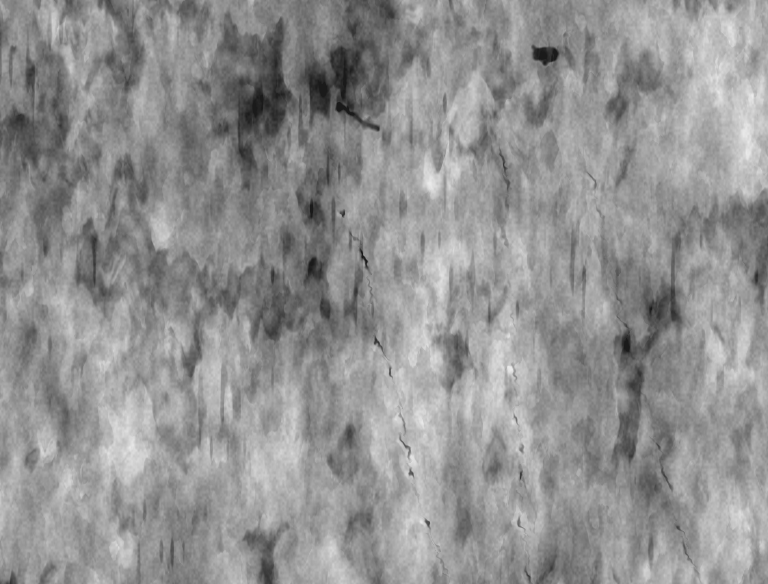
Write a Shadertoy shader that draws this texture.

```glsl
#define BASE_GREY 0.612
#define FLAKE_LAYERS 6
#define FLAKE_CONTRAST 0.21
#define STREAK_CONTRAST 0.10
#define STAIN_DEPTH 0.17
#define HAIR_DEPTH 0.16
#define MOTTLE 0.15
#define GRAIN 0.07
#define CRACK_ROWS 22.0
#define CRACK_DEPTH 0.36

float hash(vec2 p) {
    vec3 q = fract(vec3(p.xyx) * 0.1031);
    q += dot(q, q.yzx + 33.33);
    return fract((q.x + q.y) * q.z);
}

float noise(vec2 p) {
    vec2 i = floor(p), f = fract(p);
    f = f * f * (3.0 - 2.0 * f);
    return mix(mix(hash(i), hash(i + vec2(1, 0)), f.x),
               mix(hash(i + vec2(0, 1)), hash(i + vec2(1, 1)), f.x), f.y);
}

float fbm(vec2 p) {
    float sum = 0.0, amp = 0.53;
    for (int i = 0; i < 4; i++) {
        sum += amp * noise(p);
        p = p * 2.03 + 17.3;
        amp *= 0.5;
    }
    return sum;
}

// Soft elliptical tone, taller than wide
float blob(vec2 p, vec2 centre, float radius) {
    vec2 d = (p - centre) / (radius * vec2(1.0, 1.35));
    return exp(-dot(d, d));
}

float segment(vec2 p, vec2 a, vec2 b) {
    vec2 pa = p - a, ba = b - a;
    return length(pa - ba * clamp(dot(pa, ba) / dot(ba, ba), 0.0, 1.0));
}

// Broad light and dark zones of the wall
float zones(vec2 p) {
    float light = 0.11 * blob(p, vec2(1.20, 0.86), 0.14)
                + 0.16 * blob(p, vec2(0.87, 0.85), 0.06)
                + 0.15 * blob(p, vec2(0.30, 0.30), 0.11);
    float dark = 0.12 * blob(p, vec2(0.50, 0.92), 0.14)
               + 0.13 * blob(p, vec2(0.07, 0.70), 0.10)
               + 0.09 * blob(p, vec2(0.08, 0.32), 0.08)
               + 0.07 * blob(p, vec2(0.44, 0.58), 0.10);
    return light - dark;
}

// Small smudges scattered over the lower half
float smudges(vec2 p) {
    float sum = 0.0;
    for (float i = 0.0; i < 7.0; i++) {
        vec2 centre = vec2(0.10 + 0.17 * i, 0.12 + 0.38 * hash(vec2(i, 4.0)));
        sum += blob(p, centre, 0.022 + 0.015 * hash(vec2(i, 9.0)));
    }
    return sum;
}

// Paint flakes with crisp ragged borders, each layer finer
float flakes(vec2 p) {
    float sum = 0.0, freq = 7.0;
    for (int i = 0; i < FLAKE_LAYERS; i++) {
        vec2 q = p * vec2(freq, freq * 0.45) + float(i) * 23.7;
        float mask = smoothstep(0.47, 0.56, fbm(q));
        sum += (noise(q * 0.8 + 71.0) - 0.5) * mask;
        freq *= 1.5;
    }
    return sum;
}

// Faint wandering line carrying ragged nicks with pale left lips
float crack(vec2 p, float id) {
    float slope = mix(0.06, 0.27, abs(id - 1.0));
    float x = p.x - 0.67 - 0.215 * id + slope * (p.y - 0.35);
    x += 0.02 * (noise(vec2(p.y * 9.0, id * 7.0)) - 0.5);
    x += 0.011 * (noise(vec2(p.y * 48.0, id * 5.0)) - 0.5);
    x += 0.006 * (noise(p * 170.0) - 0.5);
    float y = p.y * CRACK_ROWS + 0.9 * noise(p * vec2(60.0, 14.0));
    float row = floor(y), f = fract(y) - 0.5;
    float size = hash(vec2(row, id + 31.0));
    float tall = f / (0.2 + 0.3 * size);
    x += 0.006 * f;
    float nick = 1.0 - smoothstep(0.2, 1.0, length(vec2(x / 0.0048, tall)));
    float lip = 1.0 - smoothstep(0.2, 1.0, length(vec2((x + 0.008) / 0.006, tall)));
    float present = smoothstep(0.15, 0.8, hash(vec2(row, id + 57.0)));
    float line = (1.0 - smoothstep(0.0, 0.0035, abs(x))) * noise(vec2(p.y * 40.0, id));
    float ends = smoothstep(-0.02, 0.03, p.y) * (1.0 - smoothstep(0.68, 0.8, p.y));
    return ((0.3 * lip - nick) * present - 0.3 * line) * ends * (1.0 - 0.25 * id);
}

void mainImage(out vec4 fragColor, in vec2 fragCoord) {
    vec2 p = fragCoord / iResolution.y;

    // Ragged coordinates, pulled mostly downwards
    vec2 warp = vec2(fbm(p * vec2(18.0, 11.0)), fbm(p * vec2(28.0, 8.0) + 40.0)) - 0.5;
    vec2 w = p + warp * vec2(0.06, 0.13);

    float grey = BASE_GREY + zones(w) - 0.12 * smudges(w);
    grey += FLAKE_CONTRAST * flakes(p + warp * vec2(0.02, 0.05));

    // Dark mottled stains, denser to the upper left
    float damp = (1.0 - smoothstep(0.35, 0.95, p.x)) * smoothstep(0.2, 0.75, p.y);
    float stain = fbm(w * vec2(13.0, 8.0) + 8.0) + 0.10 * damp;
    float speckle = noise(p * vec2(85.0, 50.0));
    grey -= STAIN_DEPTH * smoothstep(0.59, 0.70, stain) * (0.5 + speckle);

    // Vertical brush streaks and thin dark hairs
    float streak = 0.5 * noise(w * vec2(55.0, 6.0)) + 0.5 * noise(p * vec2(125.0, 14.0)) - 0.5;
    grey += STREAK_CONTRAST * streak;
    float hair = smoothstep(0.72, 0.92, noise(p * vec2(105.0, 17.0) + 5.0));
    grey -= HAIR_DEPTH * hair * smoothstep(0.45, 0.65, fbm(p * vec2(8.0, 4.0) + 60.0) + 0.08 * damp);

    // Cracks
    for (float id = 0.0; id < 3.0; id++) grey += CRACK_DEPTH * crack(p, id);

    // Two deep chips: a gouge and a hole
    vec2 rough = p + 0.012 * (vec2(noise(p * 90.0), noise(p * 90.0 + 50.0)) - 0.5);
    float gouge = segment(rough, vec2(0.585, 0.815), vec2(0.645, 0.780)) - 0.005;
    float hole = segment(rough, vec2(0.925, 0.908), vec2(0.942, 0.906)) - 0.014;
    grey -= 0.36 * (1.0 - smoothstep(-0.004, 0.004, min(gouge, hole))) * (0.6 + 0.7 * speckle);

    // Fine mottling and grain
    grey += MOTTLE * (fbm(p * vec2(75.0, 42.0) + 90.0) - 0.5);
    grey += GRAIN * (noise(p * vec2(270.0, 210.0)) - 0.5);

    fragColor = vec4(vec3(clamp(grey, 0.1, 0.92)), 1.0);
}
```
